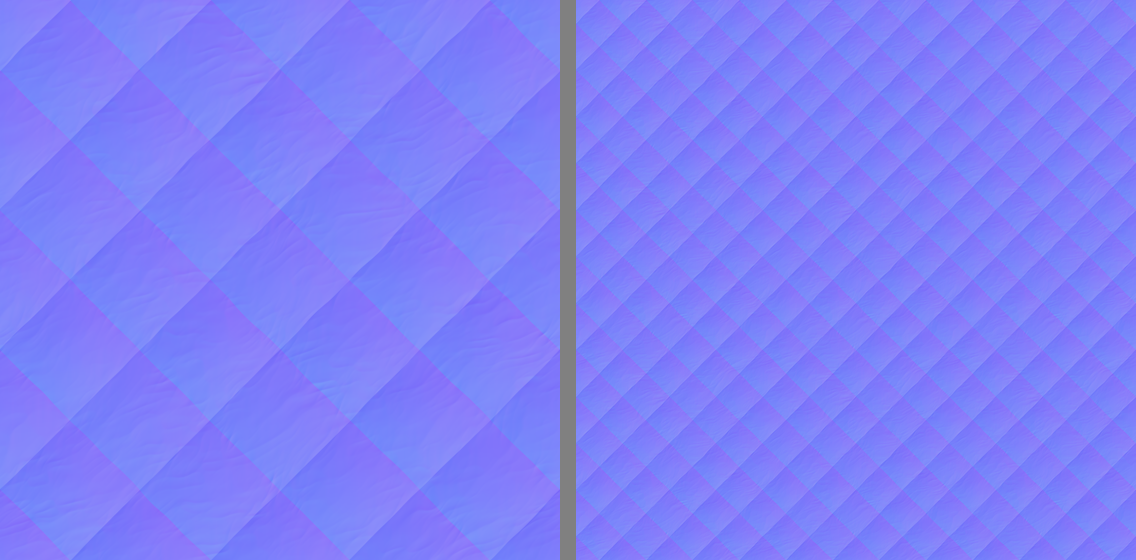
Left: one tile. Right: repeated 3 by 3.
This texture map is drawn by a Shadertoy shader. Its source:

```glsl
// Tangent-space normal map of softly creased, diamond-quilted fabric (green points down).

const float REPEATS = 4.0;          // diamonds across and down
const float PUFF = 0.0125;          // height of the rounded pads
const float PUFF_VARIATION = 0.008; // extra height that differs per pad
const float SEAM_DEPTH = 0.00026;   // stitched groove
const float SEAM_WIDTH = 0.024;     // groove falloff, in diamonds
const float SEAM_WOBBLE = 0.004;    // waver of the stitch lines
const float CREASE_HEIGHT = 0.0007; // long folds
const float FINE_HEIGHT = 0.00032;  // small wrinkles
const float WARP = 0.045;           // bending of the folds
const float FLAT_BLUE = 0.983;      // blue of an untilted surface
const float SAMPLE_STEP = 0.0015;   // slope sampling distance

float hash(vec2 p) {
    return fract(sin(dot(p, vec2(127.1, 311.7))) * 43758.5453);
}

// Value noise that wraps after a whole number of lattice cells.
float wrapNoise(vec2 p, vec2 period, float seed) {
    vec2 i = floor(p);
    vec2 f = p - i;
    f = f * f * f * (f * (f * 6.0 - 15.0) + 10.0);
    vec2 lo = mod(i, period) + seed;
    vec2 hi = mod(i + 1.0, period) + seed;
    float bottom = mix(hash(lo), hash(vec2(hi.x, lo.y)), f.x);
    float top = mix(hash(vec2(lo.x, hi.y)), hash(hi), f.x);
    return mix(bottom, top, f.y);
}

// Noise stretched along a whole-numbered direction, so that it still wraps.
float streaks(vec2 uv, vec2 dir, vec2 freq, float seed) {
    vec2 along = vec2(dot(uv, dir), dot(uv, vec2(-dir.y, dir.x)));
    return wrapNoise(along * freq, freq, seed);
}

// Rounded fold lines where the streaks cross their middle value.
float folds(vec2 uv, vec2 dir, vec2 freq, float seed) {
    float n = 2.0 * streaks(uv, dir, freq, seed) - 1.0;
    return 1.0 - sqrt(n * n + 0.008);
}

// Pads bounded by the two diagonal seam families.
float quiltHeight(vec2 uv, out float seamDist) {
    vec2 wobble = vec2(wrapNoise(uv * 18.0, vec2(18.0), 3.0),
                       wrapNoise(uv * 18.0, vec2(18.0), 41.0)) - 0.5;
    vec2 p = (uv + SEAM_WOBBLE * wobble) * REPEATS;
    vec2 diagonal = vec2(p.x + p.y, p.x - p.y) + 0.5;
    vec2 cell = floor(diagonal);
    vec2 local = diagonal - cell - 0.5;
    vec2 center = 0.5 * vec2(cell.x + cell.y, cell.x - cell.y);
    float rnd = hash(mod(center, REPEATS) + 7.0);

    vec2 dome = 1.0 - 4.0 * local * local;
    vec2 edge = 0.5 - abs(local);
    seamDist = min(edge.x, edge.y);
    vec2 groove = exp(-edge / SEAM_WIDTH);
    return 0.25 * PUFF * (dome.x + dome.y)
         + 0.25 * PUFF_VARIATION * (0.3 + rnd) * dome.x * dome.y
         - SEAM_DEPTH * (groove.x + groove.y);
}

// Crumpled cloth: long slanted folds, small wrinkles and faint upright threads.
float clothHeight(vec2 uv, float seamDist) {
    vec2 bend = vec2(wrapNoise(uv * 7.0, vec2(7.0), 11.0),
                     wrapNoise(uv * 7.0, vec2(7.0), 23.0)) - 0.5;
    vec2 ripple = vec2(wrapNoise(uv * 31.0, vec2(31.0), 13.0),
                       wrapNoise(uv * 31.0, vec2(31.0), 37.0)) - 0.5;
    vec2 q = uv + WARP * (bend + 0.2 * ripple);
    float patches = wrapNoise(uv * 9.0, vec2(9.0), 57.0);
    float pucker = exp(-seamDist * 14.0);

    float large = folds(q, vec2(2.0, 1.0), vec2(4.0, 11.0), 5.0) * patches
                + folds(q, vec2(1.0, 1.0), vec2(7.0, 19.0), 17.0) * (1.0 - patches);
    float fine = folds(q, vec2(3.0, 1.0), vec2(6.0, 19.0), 29.0) * (0.3 + patches)
               + folds(q, vec2(1.0, 2.0), vec2(9.0, 27.0), 71.0) * (0.25 + pucker)
               + 0.5 * folds(q, vec2(1.0, 1.0), vec2(23.0, 61.0), 83.0) * (0.4 + pucker);
    float threads = streaks(uv, vec2(0.0, 1.0), vec2(22.0, 110.0), 91.0);
    return CREASE_HEIGHT * large + FINE_HEIGHT * (fine + 0.25 * threads);
}

float height(vec2 uv) {
    float seamDist;
    float quilt = quiltHeight(uv, seamDist);
    return quilt + clothHeight(uv, seamDist);
}

void mainImage(out vec4 fragColor, in vec2 fragCoord) {
    vec2 uv = fragCoord / iResolution.xy;

    // Central differences, widened to a pixel on small canvases to smooth edges.
    float h = max(SAMPLE_STEP, 0.55 / iResolution.y);
    vec2 slope = vec2(height(uv + vec2(h, 0.0)) - height(uv - vec2(h, 0.0)),
                      height(uv + vec2(0.0, h)) - height(uv - vec2(0.0, h))) / (2.0 * h);

    // Encode the surface direction as colour.
    vec3 normal = normalize(vec3(-slope.x, slope.y, 1.0));
    vec3 color = 0.5 + 0.5 * normal;
    color.b *= FLAT_BLUE;
    fragColor = vec4(color, 1.0);
}
```
